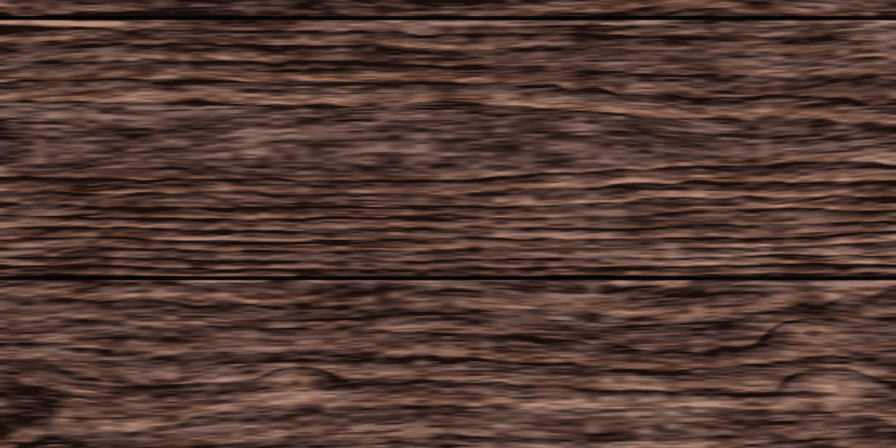
A Shadertoy shader for this texture:

```glsl
// Dark weathered wooden planks with raised grain, knots and narrow horizontal seams.

const float PLANK_HEIGHT = 0.5807;
const float SEAM_Y = 0.3776;
const vec3 DARK_WOOD = vec3(0.10, 0.055, 0.045);
const vec3 MID_WOOD = vec3(0.31, 0.217, 0.195);
const vec3 PALE_WOOD = vec3(0.67, 0.54, 0.49);
const vec3 RIDGE_TINT = vec3(0.05, 0.01, -0.02);

// Knots: centre, radius, change in brightness
const int KNOT_COUNT = 4;
const vec4 KNOTS[KNOT_COUNT] = vec4[](
    vec4(0.03, 0.13, 0.075, -0.10),
    vec4(0.66, 0.16, 0.030, 0.07),
    vec4(1.80, 0.265, 0.035, 0.20),
    vec4(1.85, 0.15, 0.042, 0.18));

float hash(vec2 p) {
    vec3 q = fract(vec3(p.xyx) * 0.1031);
    q += dot(q, q.yzx + 33.33);
    return fract((q.x + q.y) * q.z);
}

// Smooth value noise, centred on zero
float noise(vec2 p) {
    vec2 cell = floor(p), f = fract(p);
    f = f * f * (3.0 - 2.0 * f);
    float low = mix(hash(cell), hash(cell + vec2(1, 0)), f.x);
    float high = mix(hash(cell + vec2(0, 1)), hash(cell + vec2(1, 1)), f.x);
    return mix(low, high, f.y) - 0.5;
}

// Rings closing around a smooth central band; returns phase and line strength
vec2 archedRings(vec2 p) {
    float centre = 0.688 - 0.008 * p.x + 0.012 * noise(vec2(p.x * 1.6, 4.0));
    float below = centre - p.y;
    float pinch = 0.055 * smoothstep(0.7, 2.1, p.x) * exp(-5.0 * abs(below));
    float spread = sqrt(below * below + 0.0004) + pinch;
    float density = below > 0.0 ? 55.0 : 14.0;
    float rings = spread * (20.0 + density * spread);
    return vec2(below > 0.0 ? rings : -rings, smoothstep(1.7, 1.9, rings));
}

// Wavy rings pushed aside by knots; returns phase and knot brightness
vec2 knottedRings(vec2 p) {
    float phase = (1.0 - p.y) * 16.0 + 2.4 * noise(p * vec2(1.3, 4.0) + 9.0);
    float glow = 0.0;
    for (int i = 0; i < KNOT_COUNT; i++) {
        vec4 knot = KNOTS[i];
        vec2 q = (p - knot.xy) / (knot.z * vec2(2.4, 1.0));
        float bump = exp(-dot(q, q));
        phase += 1.2 * bump;
        glow += knot.w * bump;
    }
    return vec2(phase, glow);
}

// One growth ring: x is the lit ridge, y the shadow under it
vec2 ringProfile(float phase, float soft) {
    float f = fract(phase);
    float ridge = smoothstep(0.4, 0.9, f) * (1.0 - smoothstep(1.0 - soft, 1.0, f));
    float shadow = smoothstep(0.0, soft, f) * (1.0 - smoothstep(soft, soft + 0.32, f));
    return vec2(ridge, shadow);
}

// Long fine fibres with occasional dark splits
float fibres(vec2 p) {
    p.y += 0.025 * noise(p * vec2(3.0, 7.0)) - 0.012 * p.x;
    float fine = 0.36 * noise(p * vec2(7.0, 75.0))
               + 0.55 * noise(p * vec2(16.0, 150.0) + 31.0)
               + 0.48 * noise(p * vec2(34.0, 230.0) + 57.0);
    float split = smoothstep(0.17, 0.38, noise(p * vec2(5.0, 115.0) + 83.0));
    return fine - 0.26 * split;
}

vec3 woodColour(float tone) {
    vec3 shade = mix(DARK_WOOD, MID_WOOD, clamp(tone / 0.38, 0.0, 1.0));
    return mix(shade, PALE_WOOD, clamp((tone - 0.38) / 0.62, 0.0, 1.0));
}

void mainImage(out vec4 fragColor, in vec2 fragCoord) {
    vec2 p = fragCoord / iResolution.y;
    float pixel = 1.0 / iResolution.y;
    float row = (p.y - SEAM_Y) / PLANK_HEIGHT;
    float plank = floor(row);
    float fromBottom = fract(row) * PLANK_HEIGHT;
    float fromTop = PLANK_HEIGHT - fromBottom;

    // Growth rings, worn and broken along their length
    bool arched = plank == 0.0;
    vec2 rings = arched ? archedRings(p) : knottedRings(p);
    float wobble = 0.50 * noise(p * vec2(4.0, 17.0)) + 0.24 * noise(p * vec2(18.0, 30.0));
    float phase = rings.x + wobble;
    float ringId = floor(phase);
    float wear = 0.6 + 0.6 * hash(vec2(ringId + 40.0, plank + 7.0))
               + 1.1 * noise(vec2(p.x * 2.2, ringId * 7.3 + 90.0));
    float strength = clamp(wear, 0.1, 1.3) * (arched ? rings.y : 0.7);
    vec2 ring = strength * ringProfile(phase, clamp(fwidth(phase), 0.07, 0.32));

    // Brightness from grain, broad stains and rings
    float tone = 0.405 + 0.80 * fibres(p + vec2(0.0, plank * 3.0));
    tone += 0.19 * noise(p * vec2(1.5, 9.0) + 15.0) + 0.13 * noise(p * vec2(4.0, 24.0) + 70.0);
    tone += 0.22 * ring.x - 0.30 * ring.y + (arched ? 0.0 : rings.y);

    // Rounded plank edges: worn upper rim, shaded lower rim
    float rim = smoothstep(0.002, 0.006, fromTop) * (1.0 - smoothstep(0.010, 0.020, fromTop));
    tone += rim * (0.22 + 0.5 * noise(vec2(p.x * 5.0, plank + 20.0)));
    tone -= 0.15 * (1.0 - smoothstep(0.005, 0.035, fromBottom));

    vec3 colour = woodColour(tone) + RIDGE_TINT * ring.x;
    float gap = min(fromBottom - 0.006, fromTop - 0.003);
    colour *= mix(0.12, 1.0, smoothstep(-pixel, pixel, gap));
    fragColor = vec4(clamp(colour, 0.0, 1.0), 1.0);
}
```
